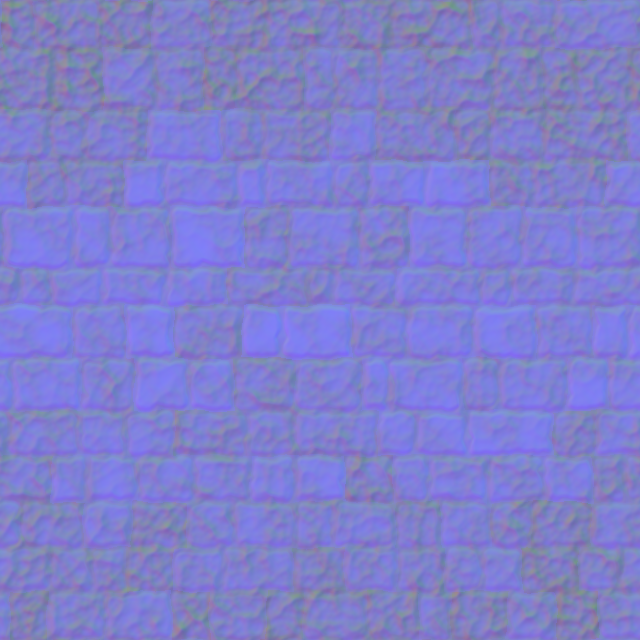
Reproduce this texture map procedurally as a Shadertoy shader.

```glsl
const float TAU = 6.2831853;
const int COURSE_COUNT = 13;

// Heights of the bed joints, bottom to top
const float BED_JOINTS[14] = float[](0.0, 0.0755, 0.1445, 0.216, 0.288, 0.358, 0.440,
                                     0.523, 0.581, 0.677, 0.749, 0.828, 0.9245, 1.0);

struct Stone {
    vec2 center;
    vec2 halfSize;
    float roughness;
};

float hash(vec2 p) {
    vec3 q = fract(p.xyx * vec3(0.1031, 0.1030, 0.0973));
    q += dot(q, q.yzx + 33.33);
    return fract((q.x + q.y) * q.z);
}

// Tiling cellular noise with a smooth minimum of squared distances
float cellular(vec2 p, float period) {
    p *= period;
    vec2 cell = floor(p);
    float sum = 0.0;
    for (int j = -1; j <= 1; j++) {
        for (int i = -1; i <= 1; i++) {
            vec2 id = cell + vec2(i, j);
            vec2 seed = mod(id, period);
            vec2 offset = id + vec2(hash(seed), hash(seed + 71.7)) - p;
            sum += exp(-6.0 * dot(offset, offset));
        }
    }
    return -log(sum) / 6.0;
}

float grain(vec2 p) {
    return cellular(p, 57.0) + 0.3 * cellular(p + 0.37, 101.0);
}

// Layered sines bend the joints slightly
vec2 bend(vec2 p) {
    vec2 slow = sin(TAU * (p.yx * vec2(5.0, 6.0) + p * 3.0));
    vec2 fast = sin(TAU * (p.yx * vec2(17.0, 19.0) + p * 8.0));
    return p + 0.0018 * slow + 0.0014 * fast;
}

float headJoint(float index, float course, float count) {
    return index + 0.6 * hash(vec2(mod(index, count), course + 40.0));
}

Stone stoneAt(vec2 p) {
    p.y = fract(p.y);
    int course = 0;
    for (int i = 1; i < COURSE_COUNT; i++) {
        if (p.y >= BED_JOINTS[i]) course = i;
    }
    float row = float(course);
    float count = 11.0 + floor(3.0 * hash(vec2(row, 9.0)));
    float shift = hash(vec2(row, 23.0));
    float u = p.x * count + shift;
    float index = floor(u);
    if (u < headJoint(index, row, count)) index -= 1.0;

    float left = (headJoint(index, row, count) - shift) / count;
    float right = (headJoint(index + 1.0, row, count) - shift) / count;
    float bottom = BED_JOINTS[course];
    float top = BED_JOINTS[course + 1];

    // Stones near the middle of the wall are worn smoother
    float variation = hash(vec2(mod(index, count), row + 80.0)) - 0.5;
    float wear = smoothstep(0.06, 0.44, abs(0.5 * (bottom + top) - 0.5));
    float roughness = clamp(0.47 + 0.34 * wear + 0.42 * variation, 0.2, 1.0);
    return Stone(0.5 * vec2(left + right, bottom + top),
                 0.5 * vec2(right - left, top - bottom), roughness);
}

float roundedBox(vec2 p, vec2 halfSize, float radius) {
    vec2 q = abs(p) - halfSize + radius;
    return length(max(q, 0.0)) + min(max(q.x, q.y), 0.0) - radius;
}

// x: stone profile, y: surface grain
vec2 relief(vec2 p) {
    float surface = grain(p);
    vec2 q = bend(p);
    Stone stone = stoneAt(q);
    q.y = fract(q.y);
    float d = roundedBox(q - stone.center, stone.halfSize, 0.011);
    d += 0.008 * max(surface, 0.0);
    float strength = mix(1.1, 0.4, stone.roughness);
    return vec2(strength * (1.0 - smoothstep(-0.0085, 0.0, d)), surface);
}

vec3 encodeNormal(vec2 slope, float haze) {
    float steepness = dot(slope, slope);
    vec2 tilt = 0.23 * slope * inversesqrt(1.0 + steepness);
    // Upward faces are duller than downward ones
    float blue = 1.0 - haze - 0.2 * min(steepness, 1.0) + 0.5 * tilt.y;
    return vec3(0.5 + vec2(tilt.x, -tilt.y), blue);
}

void mainImage(out vec4 fragColor, in vec2 fragCoord) {
    vec2 uv = fragCoord / iResolution.xy;
    vec2 stepSize = vec2(0.0033, 0.0);
    vec2 dx = (relief(uv + stepSize) - relief(uv - stepSize)) / (2.0 * stepSize.x);
    vec2 dy = (relief(uv + stepSize.yx) - relief(uv - stepSize.yx)) / (2.0 * stepSize.x);

    // Broad worn patches vary the roughness within each stone
    float patches = smoothstep(-0.1, 0.3, cellular(uv + 0.13, 23.0)) - 0.5;
    float roughness = max(stoneAt(bend(uv)).roughness + 0.3 * patches, 0.1);

    // Combine joint bevels with the roughness of each stone
    vec2 here = relief(uv);
    vec2 slope = 0.0031 * vec2(0.65 * dx.x, dy.x) + 0.0062 * roughness * vec2(dx.y, dy.y);
    float pits = smoothstep(-0.14, 0.26, here.y);
    float haze = roughness * mix(0.19, 0.29, pits) + 0.05 * (1.0 - smoothstep(0.0, 0.4, here.x));
    fragColor = vec4(encodeNormal(slope, haze), 1.0);
}
```
